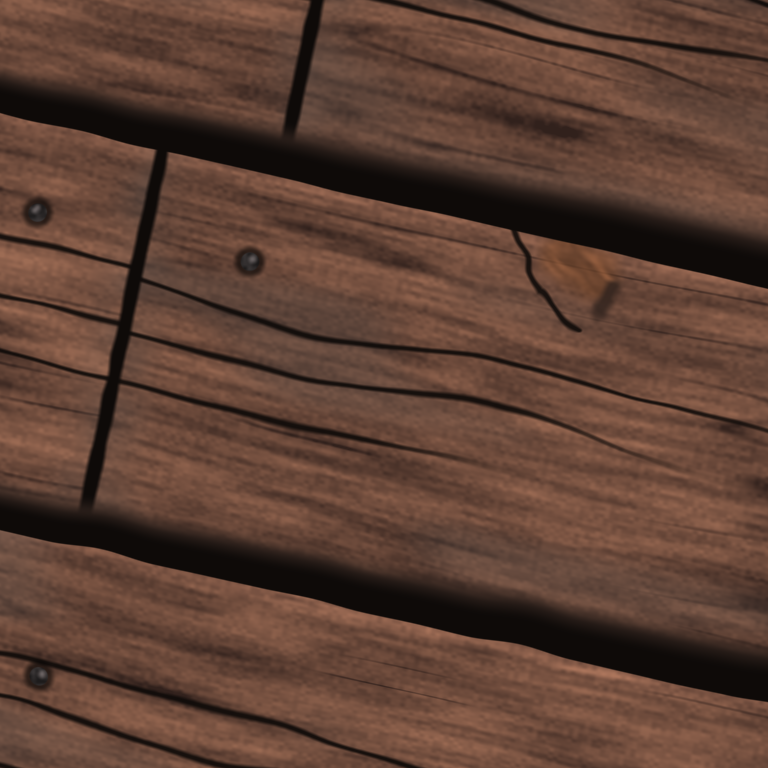
This texture is drawn by a Shadertoy shader. Its source:

```glsl
// Weathered deck boards running at a slant, parted by deep gaps and staggered joints.
// Sheared plank coordinates give rows; stretched value noise makes the grain, and
// loops add long cracks and nails beside each joint, with one splintered edge.

const float SLOPE = 0.228;         // fall of the boards per unit of x
const float LEAN = 0.213;          // lean of the joints per unit of y
const float PITCH = 0.54;          // height of one board plus its gap
const float BASE = 0.314;          // height of row 0 at the left side
const float GAP = 0.080;           // gap, as a share of the pitch
const float GAP_GROWTH = 0.030;    // widening of the gap to the right
const float JOINT_START = 0.040;
const float JOINT_STEP = 0.160;    // joint shift from row to row
const float JOINT_HALF = 0.0085;
const int CRACKS = 3;
const float CRACK_WIDTH = 0.0055;
const float NAIL_OFFSET = 0.145;
const float NAIL_RADIUS = 0.0145;

const vec3 VOID_COLOR = vec3(0.055, 0.040, 0.033);
const vec3 SIDE_COLOR = vec3(0.180, 0.130, 0.110);
const vec3 WOOD_DARK = vec3(0.240, 0.162, 0.135);
const vec3 WOOD_LIGHT = vec3(0.570, 0.390, 0.305);
const vec3 WOOD_FRESH = vec3(0.600, 0.370, 0.230);
const vec3 WOOD_GREY = vec3(0.330, 0.290, 0.270);
const vec3 STEEL = vec3(0.270, 0.250, 0.250);

float hash(vec2 p) {
    vec3 q = fract(p.xyx * 0.1031);
    q += dot(q, q.yzx + 33.33);
    return fract((q.x + q.y) * q.z);
}

float noise(vec2 p) {
    vec2 i = floor(p), f = fract(p);
    f = f * f * (3.0 - 2.0 * f);
    return mix(mix(hash(i), hash(i + vec2(1, 0)), f.x),
               mix(hash(i + vec2(0, 1)), hash(i + vec2(1, 1)), f.x), f.y);
}

float segment(vec2 p, vec2 a, vec2 b) {
    vec2 d = b - a;
    return length(p - a - d * clamp(dot(p - a, d) / dot(d, d), 0.0, 1.0));
}

// Wood colour at plank position q; seed shifts the pattern per board
vec3 wood(vec2 q, float seed) {
    q += vec2(seed * 7.3, seed * 3.1);
    q.y += 0.025 * (noise(q * vec2(3.0, 5.0)) - 0.5);
    float bands = noise(q * vec2(3.0, 26.0)) - 0.5;
    float fibres = noise(q * vec2(7.0, 75.0)) - 0.5;
    float ribs = noise(q * vec2(16.0, 150.0)) - 0.5;
    float grit = noise(q * vec2(150.0, 210.0)) - 0.5;
    float patches = noise(q * vec2(5.0, 9.0)) - 0.5;
    float tone = 0.55 + 0.30 * bands + 0.42 * fibres + 0.36 * ribs
               + 0.26 * grit + 0.26 * patches;
    // thin fissures follow the crest of a stretched noise
    float crest = 1.0 - abs(2.0 * noise(q * vec2(2.5, 32.0) + 9.0) - 1.0);
    float broken = smoothstep(0.45, 0.75, noise(q * vec2(5.0, 14.0) + 31.0));
    tone -= 0.40 * smoothstep(0.82, 1.0, crest) * broken;
    vec3 color = mix(WOOD_DARK, WOOD_LIGHT, clamp(tone, -0.15, 1.1));
    float wear = smoothstep(0.55, 0.9, noise(q * vec2(4.0, 12.0) + 57.0));
    return mix(color, WOOD_GREY, 0.3 * wear);
}

void mainImage(out vec4 fragColor, in vec2 fragCoord) {
    vec2 uv = fragCoord / iResolution.y;
    float px = 1.0 / iResolution.y;

    // Plank coordinates: q runs along and across the boards
    vec2 q = vec2(uv.x - LEAN * uv.y, uv.y + SLOPE * uv.x);
    float wobble = 0.007 * (noise(q * vec2(14.0, 3.0)) - 0.5);
    float v = (q.y - BASE + wobble) / PITCH;
    float row = floor(v), f = fract(v);
    float along = q.x - JOINT_START - JOINT_STEP * row;
    float reach = abs(along);
    float board = row * 2.0 + step(0.0, along) + 8.0;

    vec3 color = wood(q, board);
    color *= 0.95 + 0.10 * hash(vec2(board, 4.0));
    color *= 1.0 + 0.16 * smoothstep(0.95, 0.99, f);               // lit upper rim
    color = mix(color, WOOD_GREY, 0.35 * smoothstep(0.08, 0.0, reach)
                * noise(q * 30.0));                                // worn ends

    // Long cracks, fading away from the joint
    for (int i = 0; i < CRACKS; i++) {
        float k = float(i), h = hash(vec2(board, k + 20.0));
        float level = 0.43 + 0.125 * k + 0.05 * (h - 0.5)
                    + 0.07 * (noise(vec2(q.x * 3.5, board * 5.0 + k)) - 0.5);
        float extent = 0.50 + 0.38 * k + 0.15 * h;
        float fade = 1.0 - smoothstep(0.55 * extent, extent, reach);
        float width = CRACK_WIDTH * (0.5 + 0.8 * noise(vec2(q.x * 11.0, k + board)));
        float cut = 1.0 - smoothstep(0.15 * width, width + px, abs(f - level) * PITCH);
        color = mix(color, VOID_COLOR, 0.92 * cut * fade);
    }

    // Splintered edge: fresh wood, a hollow and a jagged split
    vec2 c = uv + 0.012 * (vec2(noise(uv * 45.0), noise(uv * 45.0 + 17.0)) - 0.5);
    float splinter = 0.6 + 0.4 * noise(vec2(c.x + c.y, c.x - c.y) * vec2(90.0, 25.0));
    color = mix(color, WOOD_FRESH * splinter,
                0.7 * (1.0 - smoothstep(0.015, 0.045, segment(c, vec2(0.735, 0.665), vec2(0.775, 0.64)))));
    float hollow = segment(c, vec2(0.78, 0.595), vec2(0.80, 0.625));
    color = mix(color, SIDE_COLOR, 0.8 * (1.0 - smoothstep(0.003, 0.018, hollow)));
    float split = min(segment(c, vec2(0.665, 0.715), vec2(0.70, 0.62)),
                      segment(c, vec2(0.70, 0.62), vec2(0.75, 0.57)));
    color = mix(color, VOID_COLOR, 0.9 * (1.0 - smoothstep(0.001, 0.006, split)));

    // Nails, one on each side of the joint
    vec2 n = vec2(reach - NAIL_OFFSET, (f - 0.78 - 0.12 * row) * PITCH);
    float r = length(n);
    color *= 1.0 - 0.6 * (1.0 - smoothstep(NAIL_RADIUS, 1.7 * NAIL_RADIUS, r));
    float glint = 1.0 - smoothstep(0.0, 0.009, length(n - vec2(0.003, 0.004)));
    vec3 head = STEEL * (0.6 + 0.9 * glint + 0.5 * (noise(uv * 160.0) - 0.5));
    color = mix(color, head, 1.0 - smoothstep(-px, px, r - 0.85 * NAIL_RADIUS));

    // Joints, then gaps with a shaded board side above
    float half_width = JOINT_HALF + 0.003 * (noise(q * 35.0) - 0.5);
    color = mix(VOID_COLOR, color, smoothstep(-0.003, 0.003 + px, reach - half_width));
    float gap = GAP + GAP_GROWTH * uv.x;
    vec3 side = mix(VOID_COLOR, SIDE_COLOR, smoothstep(0.55 * gap, 1.15 * gap, f));
    color = mix(side, color, smoothstep(gap - 0.01, gap + 0.045, f));
    color = mix(color, VOID_COLOR, smoothstep(1.0 - 2.0 * px / PITCH, 1.0, f));

    fragColor = vec4(color, 1.0);
}
```
